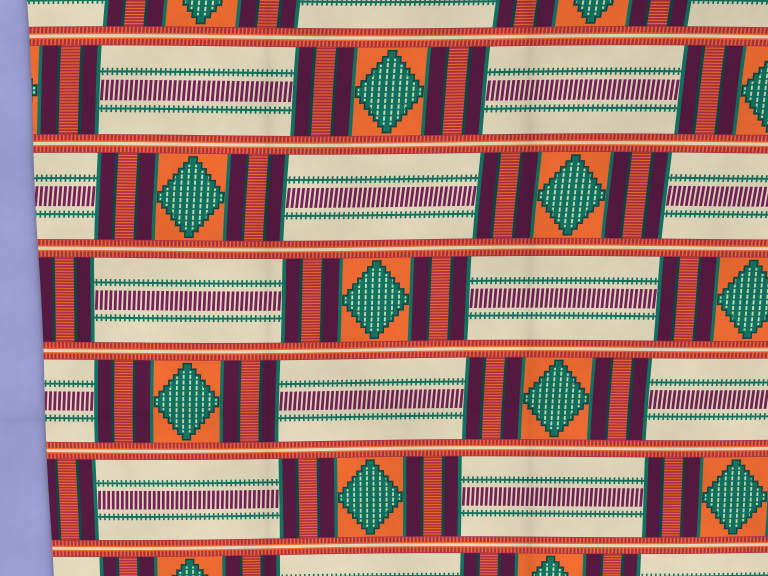
This pattern is drawn by a Shadertoy shader. Its source:

```glsl
// Wax-print cloth: staggered panels with stepped diamonds, ladder lines and striped bands on a lilac ground.
#define PERIOD 0.679      // width of one repeat at the top edge
#define ROW_HEIGHT 0.189  // height of the first full row
#define FIRST_BAND 0.064  // distance of the first band from the top
#define ROW_SHRINK 0.0775 // rows get closer toward the bottom
#define ROW_ASPECT 0.272  // row height over repeat width
#define BAND_HALF 0.088   // half height of a band, in rows
#define BAND_DASHES 100.0 // dashes per repeat
#define STRIP_LINES 36.0  // lines per row in the upright strips
#define PANEL_BARS 80.0   // bars per repeat in the cream panels
#define STEPS 7           // steps on each flank of the diamond
#define WEAR 0.07         // strength of creases and mottling

const vec3 CREAM  = vec3(0.86, 0.82, 0.71);
const vec3 ORANGE = vec3(0.91, 0.41, 0.19);
const vec3 RED    = vec3(0.66, 0.19, 0.26);
const vec3 PURPLE = vec3(0.33, 0.10, 0.25);
const vec3 PLUM   = vec3(0.45, 0.13, 0.34);
const vec3 TEAL   = vec3(0.07, 0.44, 0.37);
const vec3 PINE   = vec3(0.06, 0.27, 0.27);
const vec3 MINT   = vec3(0.76, 0.84, 0.69);
const vec3 LILAC  = vec3(0.59, 0.60, 0.80);

vec2 hash2(vec2 p) {
    return fract(sin(vec2(dot(p, vec2(127.1, 311.7)), dot(p, vec2(269.5, 183.3)))) * 43758.5);
}

// Distance to the nearest scattered point
float cellular(vec2 p) {
    vec2 cell = floor(p);
    float nearest = 2.0;
    for (int j = -1; j <= 1; j++)
        for (int i = -1; i <= 1; i++) {
            vec2 q = cell + vec2(i, j);
            nearest = min(nearest, length(q + hash2(q) - p));
        }
    return nearest;
}

// Coverage of |x| < halfWidth, smoothed over one pixel
float slab(float x, float halfWidth, float px) {
    return clamp((halfWidth - abs(x)) / px + 0.5, 0.0, 1.0);
}

// Repeating bars: x counts bars, duty is their filled share
float bars(float x, float duty, float px) {
    return slab(fract(x) - 0.5, 0.5 * duty, px);
}

// Diamond as a union of boxes, each wider and lower than the last
float steppedDiamond(vec2 p, vec2 size) {
    float d = 1.0;
    for (int i = 0; i < STEPS; i++) {
        vec2 box = size * vec2(i + 1, STEPS - i) / float(STEPS);
        vec2 q = abs(p) - box;
        d = min(d, max(q.x, q.y));
    }
    return d;
}

// Cream panel: slanted bars between two ladder lines
vec3 panel(float u, float v, float px, float pv) {
    float pb = px * PANEL_BARS;
    vec3 col = CREAM;
    col = mix(col, PLUM, slab(v, 0.095, pv) * bars((u + v * 0.012) * PANEL_BARS, 0.6, pb));
    float rail = abs(v) - 0.172;
    float ladder = max(slab(rail, 0.010, pv), slab(rail, 0.034, pv) * bars(u * PANEL_BARS, 0.36, pb));
    return mix(col, TEAL, ladder);
}

// Upright block: teal and purple borders around a striped strip, diamond in the middle
vec3 block(float u, float v, float px, float pv) {
    vec3 strip = mix(ORANGE, RED, bars(v * STRIP_LINES, 0.62, pv * STRIP_LINES));
    vec3 col = TEAL;
    col = mix(col, PURPLE, slab(u, 0.240, px));
    col = mix(col, PINE, slab(u, 0.204, px));
    col = mix(col, strip, slab(u, 0.196, px));
    col = mix(col, PINE, slab(u, 0.146, px));
    col = mix(col, PURPLE, slab(u, 0.139, px));
    col = mix(col, TEAL, slab(u, 0.099, px));
    col = mix(col, ORANGE, slab(u, 0.090, px));

    vec2 p = vec2(u, v * ROW_ASPECT), size = vec2(0.089, 0.106);
    float d = steppedDiamond(p, size);
    col = mix(col, PINE, clamp(0.5 - d / px, 0.0, 1.0));
    col = mix(col, TEAL, clamp(0.5 - (d + 0.004) / px, 0.0, 1.0));
    vec2 grid = p / size * vec2(5.0, 7.0), pg = px / size * vec2(5.0, 7.0);
    float dash = bars(grid.x, 0.28, pg.x) * bars(grid.y, 0.72, pg.y);
    return mix(col, MINT, dash * clamp(0.5 - (d + 0.007) / px, 0.0, 1.0));
}

// Band between rows: two dashed strips around a pale core
vec3 band(float u, float w, float px, float pv) {
    vec3 dashes = mix(ORANGE, RED, bars(u * BAND_DASHES, 0.6, px * BAND_DASHES));
    vec3 col = mix(RED, dashes, slab(w, BAND_HALF - 0.007, pv));
    col = mix(col, ORANGE, slab(w, 0.028, pv));
    return mix(col, CREAM, slab(w, 0.015, pv));
}

void mainImage(out vec4 fragColor, in vec2 fragCoord) {
    vec2 pos = vec2(fragCoord.x, iResolution.y - fragCoord.y) / iResolution.y;

    // Slack cloth: slow sag, rows and repeats narrowing downward
    float sag = 0.002 * sin(pos.x * 7.0 + pos.y * 3.0) + 0.006 * (pos.x - 0.6) * pos.y;
    float depth = pos.y + sag - FIRST_BAND;
    float row = depth / ROW_HEIGHT * (1.0 + ROW_SHRINK * depth);
    float period = PERIOD - 0.054 * pos.y;
    float middle = 0.352 - 0.08 * pos.y + 0.058 * pos.y * pos.y;
    float stagger = 0.5 * (1.0 - mod(floor(row), 2.0));
    float across = (pos.x - middle) / period + 0.0015 * sin(pos.y * 19.0);
    float u = fract(across - stagger + 0.5) - 0.5;
    float v = fract(row) - 0.5;
    float px = 1.0 / (iResolution.y * period), pv = px / ROW_ASPECT;

    vec3 col = mix(panel(u, v, px, pv), block(u, v, px, pv), slab(u, 0.25, px));
    float w = 0.5 - abs(v);
    col = mix(col, band(across, w, px, pv), slab(w, BAND_HALF, pv));

    // Lilac ground beyond the cloth edge, with a soft contact shadow
    float edge = pos.x - 0.047 - 0.045 * pos.y - 0.0015 * sin(pos.y * 14.0);
    vec3 ground = LILAC * (1.0 - 0.25 * exp(min(edge, 0.0) * 160.0));
    col = mix(ground, col, clamp(edge * iResolution.y + 0.5, 0.0, 1.0));

    // Fold creases, mottling and uneven light
    float crease = exp(-90.0 * abs(pos.x - 0.465)) + exp(-90.0 * abs(pos.x - 0.92))
                 + 0.7 * exp(-70.0 * abs(pos.y - 0.73 + 0.03 * pos.x));
    float mottle = cellular(pos * 7.0) - 0.45 + 0.3 * (cellular(pos * 45.0) - 0.45);
    float light = 1.02 - 0.05 * pos.x * (1.0 - pos.y) - WEAR * (crease + mottle);
    fragColor = vec4(col * light, 1.0);
}
```
